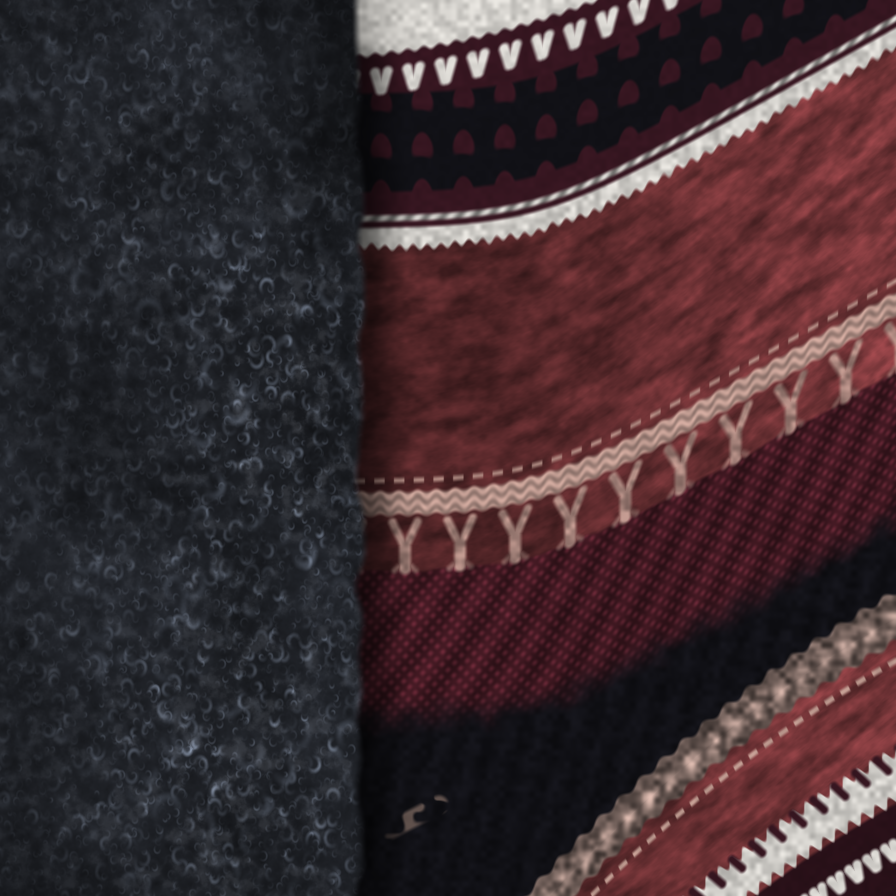
Give the GLSL for this texture, as a WebGL 2 fragment shader.

```glsl
#version 300 es
precision highp float;
// Dark woolly coat beside a striped knitted sweater lying in curved folds.
// Stripes are bands of a bent coordinate; stitches repeat along the bands,
// while fur and wool come from value noise and scattered soft loops.
#define COAT_EDGE 0.402
#define FOLD_SLOPE 0.56
#define FOLD_START 0.60
#define FOLD_WIDTH 0.05
#define SOFT 0.003
#define Y_PITCH 0.0615
#define HEART_PITCH 0.036
#define CURL_GAIN 0.50

uniform vec2 u_resolution;
out vec4 fragColor;

const vec3 BLACK = vec3(0.065, 0.065, 0.085);
const vec3 PLUM = vec3(0.21, 0.085, 0.125);
const vec3 WINE = vec3(0.29, 0.11, 0.15);
const vec3 RUST = vec3(0.385, 0.175, 0.185);
const vec3 PINK = vec3(0.74, 0.60, 0.56);
const vec3 TAN = vec3(0.58, 0.49, 0.46);
const vec3 WHITE = vec3(0.84, 0.83, 0.81);

float hash(vec2 p) { return fract(sin(dot(p, vec2(127.1, 311.7))) * 43758.5); }

float noise(vec2 p) {
  vec2 i = floor(p), f = fract(p);
  f = f * f * (3.0 - 2.0 * f);
  return mix(mix(hash(i), hash(i + vec2(1, 0)), f.x),
             mix(hash(i + vec2(0, 1)), hash(i + 1.0), f.x), f.y);
}

float fbm(vec2 p) {
  float sum = 0.0, amp = 0.5;
  for (int i = 0; i < 4; i++) {
    sum += amp * noise(p);
    p = mat2(1.6, 1.2, -1.2, 1.6) * p + 7.3;
    amp *= 0.5;
  }
  return sum;
}

float below(float v, float edge) { return smoothstep(edge - SOFT, edge + SOFT, v); }
float band(float v, float top, float bottom) { return below(v, top) * (1.0 - below(v, bottom)); }
float wave(float x, float pitch) { return 0.5 + 0.5 * sin(6.2832 * x / pitch); }
float repeatX(float x, float pitch) { return (fract(x / pitch + 0.5) - 0.5) * pitch; }

float stroke(vec2 p, vec2 a, vec2 b, float r) {
  vec2 d = b - a;
  float h = clamp(dot(p - a, d) / dot(d, d), 0.0, 1.0);
  return 1.0 - smoothstep(r - SOFT, r + SOFT, length(p - a - d * h));
}

// Scattered little rings of wool, one per jittered cell.
float curls(vec2 p, float scale) {
  vec2 g = p * scale, id = floor(g);
  float light = 0.0;
  for (int k = 0; k < 9; k++) {
    vec2 c = id + vec2(k % 3 - 1, k / 3 - 1);
    vec2 d = g - c - vec2(hash(c), hash(c + 19.7));
    float r = 0.18 + 0.25 * hash(c + 5.1);
    float ring = smoothstep(0.20, 0.0, abs(length(d * vec2(1.0, 0.8)) - r));
    float lit = 0.45 + 0.55 * sin(atan(d.y, d.x) + 6.28 * hash(c + 8.4));
    light = max(light, ring * lit * pow(hash(c + 2.6), 2.5));
  }
  return light;
}

vec3 coat(vec2 p) {
  float cloud = fbm(p * 11.0), grain = fbm(p * 75.0);
  vec2 a = (p - vec2(0.32, 0.55)) / vec2(0.12, 0.20);
  vec2 b = (p - vec2(0.27, 0.15)) / vec2(0.16, 0.20);
  vec2 c = (p - vec2(0.16, 0.80)) / vec2(0.10, 0.14);
  float lit = 0.28 + 0.65 * exp(-dot(a, a)) + 0.5 * exp(-dot(b, b)) + 0.25 * exp(-dot(c, c));
  vec3 col = vec3(0.10, 0.108, 0.125) * (0.45 + 0.8 * cloud + 0.7 * grain);
  float loops = curls(p, 30.0) * 0.7 + curls(p + 3.1, 58.0) + 0.6 * curls(p + 5.7, 105.0);
  col += vec3(0.75, 0.82, 0.93) * CURL_GAIN * loops * lit * (0.35 + cloud);
  col += 0.07 * smoothstep(0.45, 0.75, grain) * lit;
  return col * (1.0 - 0.45 * smoothstep(0.26, 0.40, p.x) * smoothstep(0.68, 0.9, p.y));
}

vec3 sweater(vec2 p) {
  float x = p.x, t = 1.0 - p.y;
  float v = t + FOLD_SLOPE * FOLD_WIDTH * log(1.0 + exp((x - FOLD_START) / FOLD_WIDTH));
  float grain = noise(p * 150.0), rough = 0.004 * (noise(p * 55.0) - 0.5);
  float fur = fbm(vec2(x * 34.0 + v * 16.0, v * 65.0));
  vec3 furry = RUST * (0.52 + 0.95 * fur) * (0.83 + 0.4 * smoothstep(0.45, 1.0, x));

  // Dark yoke with a checked motif, white collar and a row of hearts
  float check = wave(x, 0.046) * wave(v + 0.006 * sin(x * 137.0), 0.052);
  vec3 col = mix(PLUM, BLACK, band(v, 0.105, 0.215) * (1.0 - smoothstep(0.32, 0.62, check)));
  float d = x - 0.41, h = t - (0.092 - 0.10 * d - 0.55 * d * d);
  col = mix(col, WHITE * (0.93 + 0.1 * grain), 1.0 - below(h + 0.004 * wave(x, 0.018), -0.028));
  vec2 q = vec2(abs(repeatX(x - 0.4615, HEART_PITCH)), h);
  col = mix(col, WHITE, stroke(q, vec2(0.001, 0.010), vec2(0.007, -0.010), 0.0055));

  // Twisted cord, white stripe and furry panel
  float cord = 0.55 + 0.45 * wave(x + 0.6 * v, 0.019);
  col = mix(col, WHITE * cord, band(v, 0.241, 0.248));
  col = mix(col, furry, below(v, 0.268));
  float teeth = 0.006 * wave(x, 0.0155) + rough;
  col = mix(col, WHITE * (0.88 + 0.15 * grain), band(v, 0.255, 0.274 + teeth));

  // Pink braid, dotted stitch and forked fringe
  col = mix(col, PINK, band(v, 0.535, 0.540) * smoothstep(0.3, 0.6, wave(x, 0.022)) * 0.85);
  float zig = 0.0035 * sin(x * 300.0);
  float braid = 0.78 + 0.28 * wave(v + zig, 0.0125);
  col = mix(col, PINK * braid, band(v + 0.4 * zig, 0.550, 0.576));
  vec3 knit = WINE * (0.62 + 0.3 * wave(x + 0.7 * v, 0.052) + 0.5 * wave(x - v, 0.015) * wave(x + v, 0.013));
  knit *= 0.85 + 0.25 * fbm(p * 20.0);
  col = mix(col, knit, below(v, 0.638 + rough));
  q = vec2(abs(repeatX(x - 0.452, Y_PITCH)), v - 0.611);
  float fork = max(stroke(q, vec2(0.001, 0.0), vec2(0.014, -0.027), 0.0045),
                   stroke(q, vec2(0), vec2(0.0, 0.025), 0.0065));
  fork = max(fork, 0.55 * stroke(q, vec2(0.004, 0.020), vec2(0.012, 0.027), 0.003));
  col = mix(col, PINK * (0.75 + 0.3 * grain), fork * 0.9);

  // Deep fold with faint ribs and a dim scrap of trim
  vec3 fold = BLACK * (0.85 + 0.25 * wave(x + 0.3 * t, 0.035) + 0.3 * (grain - 0.5));
  col = mix(col, fold, smoothstep(0.775, 0.825, v + 4.0 * rough));
  float scrap = stroke(vec2(x, t), vec2(0.425, 0.932), vec2(0.49, 0.898), 0.010);
  col = mix(col, TAN * 0.65, scrap * smoothstep(0.45, 0.75, noise(p * 90.0)));

  // Sleeve: chain trim, stitches, furry stripe, toothed stripe and dots
  float e = 1.0 - x, s = t - (0.69 + 0.55 * e + 0.65 * e * e);
  float along = x - 0.5 * t;
  col = mix(col, furry, below(s, 0.015));
  float scallop = 0.008 * wave(along, 0.034);
  float links = wave(along + 0.5 * abs(s), 0.034) * (0.5 + 0.5 * cos(s * 150.0));
  vec3 chain = TAN * (0.55 + 0.6 * links + 0.45 * (grain - 0.3));
  col = mix(col, chain, band(s, -0.025 - scallop, 0.022 + scallop));
  col = mix(col, PINK, band(s, 0.044, 0.051) * smoothstep(0.25, 0.6, wave(along, 0.023)));
  col = mix(col, PLUM * 0.75, below(s, 0.207));
  float jag = 0.012 * wave(along, 0.019);
  col = mix(col, WHITE * (0.88 + 0.15 * grain), band(s, 0.143 + jag, 0.196 + jag));
  q = vec2(repeatX(along, 0.031), s - 0.160);
  col = mix(col, PLUM, stroke(q, vec2(-0.004, -0.014), vec2(0.003, 0.006), 0.005));
  q = vec2(abs(repeatX(along, 0.026)), s - 0.258);
  col = mix(col, WHITE, stroke(q, vec2(0.001, 0.008), vec2(0.006, -0.008), 0.006));
  return col * (0.93 + 0.14 * grain);
}

void main() {
  vec2 p = gl_FragCoord.xy / u_resolution;
  float edge = COAT_EDGE + 0.012 * (noise(vec2(p.y * 26.0, 3.0)) - 0.5);
  float shade = 0.42 + 0.58 * smoothstep(0.0, 0.06, p.x - edge);
  shade = mix(shade, 1.0, 0.65 * smoothstep(0.93, 0.96, p.y));
  vec3 col = mix(coat(p), sweater(p) * shade, smoothstep(-0.006, 0.006, p.x - edge));
  fragColor = vec4(clamp(col, 0.0, 1.0), 1.0);
}
```
